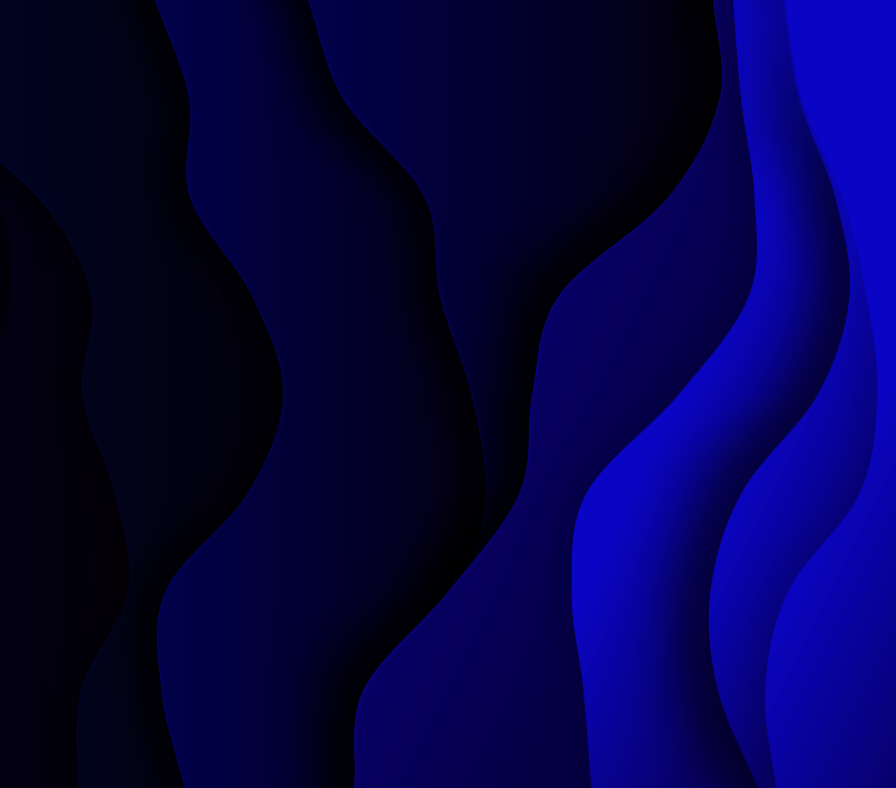
Give the GLSL for this background, as a WebGL 2 fragment shader.

```glsl
#version 300 es
precision highp float;
// Stacked wavy paper sheets, running from near black on the left to vivid blue.
// Each sheet starts at a smooth spline x = f(y), carries a linear gradient and
// drops a soft shadow on the sheets to its left; sheets are painted in order.
uniform vec2 u_resolution;
out vec4 fragColor;

// Edge positions at nine even heights from top to bottom, in canvas widths
const float EDGE_INK[9]    = float[9](-.195, -.091, .042, .102, .092, .128, .143, .091, .086);
const float EDGE_NAVY[9]   = float[9](.173, .211, .212, .281, .316, .277, .185, .180, .206);
const float EDGE_NIGHT[9]  = float[9](.344, .383, .474, .491, .526, .542, .521, .508, .508);
const float EDGE_INDIGO[9] = float[9](.796, .803, .746, .624, .594, .580, .501, .406, .395);
const float EDGE_COBALT[9] = float[9](.818, .827, .842, .836, .758, .655, .638, .651, .660);
const float EDGE_ROYAL[9]  = float[9](.874, .892, .932, .948, .913, .828, .793, .801, .846);
const float EDGE_VIVID[9]  = float[9](.876, .895, .940, .967, .979, .960, .880, .854, .866);

// Colours at the lit and dark end of the gradients
const vec3 BLACK_LIT   = vec3(.006, .002, .075);
const vec3 BLACK_DARK  = vec3(.018, .000, .035);
const vec3 INK_LIT     = vec3(.000, .014, .120);
const vec3 INK_DARK    = vec3(.012, .000, .050);
const vec3 NAVY_LIT    = vec3(.000, .002, .280);
const vec3 NAVY_DARK   = vec3(.014, .000, .080);
const vec3 NIGHT_DARK  = vec3(.016, .000, .060);
const vec3 INDIGO_LIT  = vec3(.025, .000, .400);
const vec3 INDIGO_DARK = vec3(.016, .000, .270);
const vec3 BLUE_LIT    = vec3(.040, .018, .770);
const vec3 BLUE_DARK   = vec3(.028, .000, .420);
const vec3 RIM         = vec3(.035, .020, .260);

const float SLANT = 0.5;        // lean of the gradients on the blue sheets
const float RIM_WIDTH = 0.0013; // thin light line along an edge

// Catmull-Rom spline through nine knots; t runs from 0 at the top to 1
float edgeAt(float knots[9], float t) {
    float s = clamp(t, 0.0, 1.0) * 8.0;
    int i = min(int(s), 7);
    float f = s - float(i);
    float b = knots[i];
    float c = knots[i + 1];
    float a = i > 0 ? knots[i - 1] : 2.0 * b - c;
    float d = i < 7 ? knots[i + 2] : 2.0 * c - b;
    return b + 0.5 * f * (c - a + f * (2.0 * a - 5.0 * b + 4.0 * c - d
             + f * (3.0 * (b - c) + d - a)));
}

// Paints one sheet. p: x and depth from the top, both in canvas widths.
// span: gradient start and end; shadow: strength and reach.
void paintSheet(inout vec3 color, vec2 p, float aspect, float knots[9],
                vec3 lit, vec3 dark, vec2 span, float slant,
                vec2 shadow, float rim) {
    const float STEP = 0.004;
    float t = p.y / aspect;
    float slope = (edgeAt(knots, t + STEP) - edgeAt(knots, t - STEP))
                / (2.0 * STEP * aspect);
    float dist = (p.x - edgeAt(knots, t)) / sqrt(1.0 + slope * slope);
    float pixel = 0.75 / u_resolution.x;

    // Shadow cast to the left
    float reach = min(dist, 0.0) / shadow.y;
    color *= 1.0 - shadow.x * exp(-reach * reach);

    // Gradient and rim of the sheet itself
    float shade = clamp((p.x + slant * p.y - span.x) / (span.y - span.x), 0.0, 1.0);
    vec3 sheet = mix(lit, dark, shade);
    sheet += RIM * rim * exp(-abs(dist) / RIM_WIDTH);
    color = mix(color, sheet, smoothstep(-pixel, pixel, dist));
}

void main() {
    float aspect = u_resolution.y / u_resolution.x;
    vec2 p = gl_FragCoord.xy / u_resolution.x;
    p.y = aspect - p.y;

    // Darkest ground with a faint bump at the left border
    vec3 color = mix(BLACK_LIT, BLACK_DARK, clamp(p.x / 0.15, 0.0, 1.0));
    float bump = length((p - vec2(0.0, 0.306)) / vec2(0.013, 0.072));
    color *= 1.0 - 0.5 * (1.0 - smoothstep(0.85, 1.1, bump));

    // Dark sheets
    paintSheet(color, p, aspect, EDGE_INK, INK_LIT, INK_DARK,
               vec2(.02, .31), 0.0, vec2(.45, .025), 0.3);
    paintSheet(color, p, aspect, EDGE_NAVY, NAVY_LIT, NAVY_DARK,
               vec2(.20, .54), 0.0, vec2(.70, .035), 0.5);
    paintSheet(color, p, aspect, EDGE_NIGHT, NAVY_LIT, NIGHT_DARK,
               vec2(.37, .80), 0.0, vec2(.75, .040), 0.6);
    paintSheet(color, p, aspect, EDGE_INDIGO, INDIGO_LIT, INDIGO_DARK,
               vec2(.78, 1.02), SLANT, vec2(.85, .050), 0.6);

    // Bright sheets; the royal shadow fades out toward the top
    float royalShadow = mix(0.15, 0.55, smoothstep(0.0, 0.25, p.y));
    paintSheet(color, p, aspect, EDGE_COBALT, BLUE_LIT, BLUE_DARK,
               vec2(.98, 1.20), SLANT, vec2(.12, .030), 0.0);
    paintSheet(color, p, aspect, EDGE_ROYAL, BLUE_LIT, BLUE_DARK,
               vec2(1.09, 1.29), SLANT, vec2(royalShadow, .055), 0.0);
    paintSheet(color, p, aspect, EDGE_VIVID, BLUE_LIT, BLUE_DARK,
               vec2(1.20, 1.44), SLANT, vec2(.12, .030), 0.0);

    fragColor = vec4(color, 1.0);
}
```
